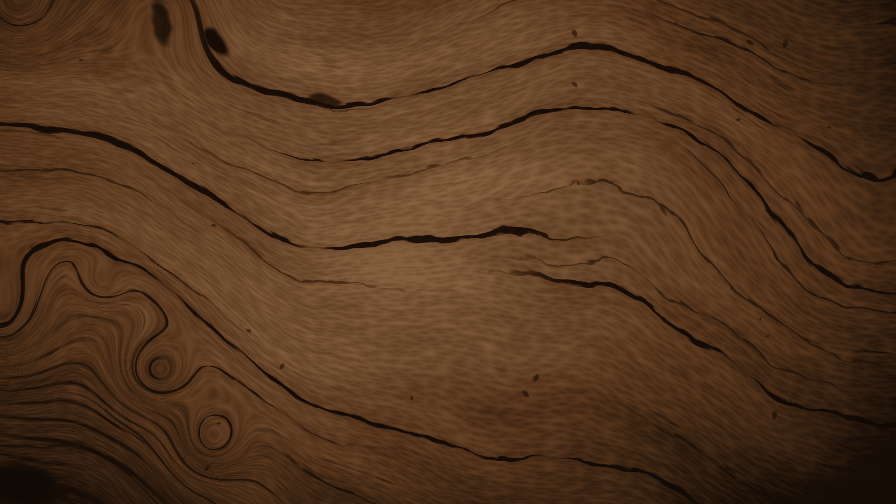
A Shadertoy shader for this texture:

```glsl
// Weathered brown wood with wavy grain, knots and long dark cracks.
// A scalar field bends around hills and knots; its level lines carry
// stretched cellular fibres, layered sine bands and tapered cracks.

float hash(vec2 p) {
    return fract(sin(dot(p, vec2(127.1, 311.7))) * 43758.55);
}

// Distance to the nearest jittered cell point
float cellular(vec2 p) {
    vec2 cell = floor(p);
    float nearest = 4.0;
    for (int j = -1; j <= 1; j++)
    for (int i = -1; i <= 1; i++) {
        vec2 c = cell + vec2(i, j);
        vec2 point = c + vec2(hash(c), hash(c + 57.3));
        nearest = min(nearest, length(p - point));
    }
    return nearest;
}

// Knots: centre, radius, height in the grain field
const vec4 KNOTS[6] = vec4[6](
    vec4(0.30, 0.25, 0.085, 0.19), vec4(0.41, 0.12, 0.075, 0.17),
    vec4(0.20, 0.43, 0.050, 0.06), vec4(0.00, 0.35, 0.130, 0.17),
    vec4(0.04, 0.97, 0.090, 0.12), vec4(0.32, 1.02, 0.120, -0.13));

// Grain field: its level lines are the fibre directions
float grainField(vec2 p) {
    float v = p.y;
    float fall = smoothstep(1.15, 1.75, p.x);
    v += (0.38 - 0.28 * p.y) * smoothstep(0.1, 0.65, p.x);
    v += 0.1 * smoothstep(0.5, 1.1, p.x) * (1.0 - smoothstep(0.0, 0.55, p.y)) * (1.0 - fall);
    v -= 0.08 * smoothstep(0.65, 1.15, p.x) * smoothstep(0.4, 0.75, p.y);
    v += (0.24 - 0.13 * p.y) * fall;
    for (int i = 0; i < 6; i++) {
        vec2 q = (p - KNOTS[i].xy) / KNOTS[i].z;
        v += KNOTS[i].w * exp(-dot(q, q));
    }
    return v + 0.006 * sin(9.0 * p.x + 7.0 * p.y)
             + 0.002 * sin(23.0 * p.x - 11.0 * p.y);
}

// Tapered crack along one level line, with a faint shadow around it
float crack(float v, float slope, float x, float level, float from, float to, float width) {
    float taper = smoothstep(from, from + 0.25, x) * (1.0 - smoothstep(to - 0.25, to, x));
    float wobble = 0.002 * sin(31.0 * x + 40.0 * level) + 0.001 * sin(87.0 * x);
    float swell = 0.6 + 0.3 * sin(9.0 * x + 50.0 * level) + 0.2 * sin(41.0 * x + 90.0 * level);
    float w = width * taper * swell;
    float d = abs(v - level + wobble) / slope;
    float soft = max(0.0018, 0.7 / iResolution.y);
    float core = 1.0 - smoothstep(0.65 * w, w + soft, d);
    return taper * max(core * smoothstep(0.0, 0.35, swell), 0.25 * exp(-d / (1.2 * width + 0.002)));
}

// Soft-edged tilted ellipse with a ragged rim
float hole(vec2 p, vec2 centre, vec2 radius, float angle) {
    vec2 q = p - centre;
    float c = cos(angle), s = sin(angle);
    q = vec2(c * q.x + s * q.y, c * q.y - s * q.x) / radius;
    float rim = length(q) + 0.1 * sin(70.0 * p.x + 2.0 * sin(90.0 * p.y));
    return 1.0 - smoothstep(0.6, 1.2, rim);
}

void mainImage(out vec4 fragColor, in vec2 fragCoord) {
    vec2 p = fragCoord / iResolution.y;
    p.x *= 1.7778 * iResolution.y / iResolution.x;
    float v = grainField(p);
    vec2 e = vec2(0.002, 0.0);
    vec2 gradient = vec2(grainField(p + e) - v, grainField(p + e.yx) - v) / e.x;
    float slope = max(length(gradient), 0.3);

    // Warm light in the upper middle, deep shade at the edges
    vec2 q = (p - vec2(0.78, 0.61)) / vec2(1.0, 0.65);
    float tone = 0.9 - 0.58 * dot(q, q);
    tone += 0.05 * sin(5.0 * p.x + 9.0 * v) * sin(17.0 * v - 2.0 * p.x);

    // Short fibres, streaks and broad stained patches
    float fine = cellular(vec2(34.0 * p.x, 230.0 * v));
    float middle = cellular(vec2(9.0 * p.x + 7.0, 105.0 * v));
    float coarse = cellular(vec2(4.0 * p.x, 26.0 * v + 3.0));
    float patches = cellular(vec2(2.3 * p.x + 1.0, 8.0 * v));
    float bands = sin(75.0 * v + 2.0 * sin(4.0 * p.x)) + 0.6 * sin(171.0 * v + 3.0 * sin(3.0 * p.x));
    float relief = 0.014 * bands + 0.3 * (fine - 0.5) + 0.14 * (middle - 0.5)
                 + 0.16 * (coarse - 0.5) + 0.22 * (patches - 0.5);
    tone += relief * (0.4 + 0.6 * clamp(tone, 0.0, 1.0));
    tone -= 0.2 * smoothstep(0.68, 0.9, middle) * smoothstep(0.35, 0.7, coarse);

    // Darker rings in the knotted corner
    vec2 corner = p - vec2(0.2, 0.2);
    float knotted = exp(-16.0 * dot(corner, corner));
    float ring = pow(0.5 + 0.5 * sin(130.0 * v + 3.0 * sin(9.0 * p.x)), 7.0);
    tone -= knotted * (0.05 + 0.32 * ring * smoothstep(0.2, 0.6, coarse));

    // Main cracks, roughened by the fibres
    float torn = v + 0.004 * (middle - 0.5) + 0.003 * (fine - 0.5);
    float dark = crack(torn, slope, p.x, 0.945, 0.2, 2.2, 0.0062);
    dark = max(dark, crack(torn, slope, p.x, 0.865, 0.4, 2.2, 0.0042));
    dark = max(dark, crack(torn, slope, p.x, 0.745, -0.4, 1.28, 0.0075));
    dark = max(dark, crack(torn, slope, p.x, 0.71, 0.9, 2.2, 0.007));
    dark = max(dark, crack(torn, slope, p.x, 0.53, -0.4, 1.6, 0.005));

    // Hairline cracks and small pits
    for (int i = 0; i < 24; i++) {
        float n = float(i);
        float start = 1.7 * hash(vec2(n, 3.0)) - 0.3;
        float level = 0.1 + 0.044 * (n + 0.8 * hash(vec2(n, 8.0))) + 0.012 * sin(4.0 * p.x + n);
        float line = crack(torn, slope, p.x, level, start, start + 0.5 + 0.5 * hash(vec2(n, 5.0)), 0.002);
        dark = max(dark, line * (0.5 + 0.4 * hash(vec2(n, 6.0))));
        vec2 pit = vec2(1.78 * hash(vec2(n, 1.0)), hash(vec2(n, 2.0)));
        dark = max(dark, 0.6 * hole(p, pit, vec2(0.007, 0.004) * (0.4 + hash(vec2(n, 4.0))), n));
    }

    // Rotten holes
    dark = max(dark, hole(p, vec2(0.428, 0.918), vec2(0.034, 0.017), -0.9));
    dark = max(dark, 0.8 * hole(p, vec2(0.32, 0.955), vec2(0.02, 0.045), 0.2) * smoothstep(0.1, 0.5, coarse + 0.3 * fine));
    dark = max(dark, 0.8 * hole(p, vec2(0.645, 0.80), vec2(0.034, 0.014), -0.2));
    dark = max(dark, hole(p, vec2(0.04, 0.04), vec2(0.085, 0.04), -0.2));

    tone = clamp(tone, 0.06, 1.0) * (1.0 - 0.93 * dark);
    vec3 wood = mix(vec3(0.06, 0.032, 0.013), vec3(0.335, 0.205, 0.105), min(2.0 * tone, 1.0));
    wood = mix(wood, vec3(0.52, 0.375, 0.245), max(2.0 * tone - 1.0, 0.0));
    fragColor = vec4(wood, 1.0);
}
```
